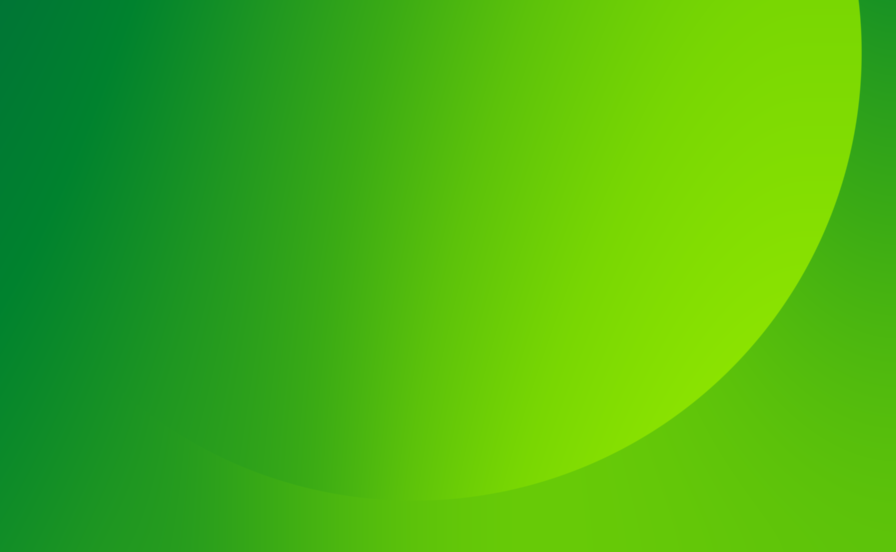
Give the GLSL for this background, as a WebGL 2 fragment shader.

```glsl
#version 300 es
precision highp float;
// A large glowing disc on a soft green backdrop, cut off by the top edge.
// Two smooth scalar fields (disc and backdrop) are blended by a circle
// distance, and the result is looked up in one dark-to-lime colour ramp.

uniform vec2 u_resolution;
out vec4 fragColor;

// Disc, in units of the canvas height
const vec2 DISC_CENTER = vec2(0.749, 0.905);
const float DISC_RADIUS = 0.812;

// Disc shading, in ramp steps
const float DISC_SPAN = 5.05;    // rise from left to right
const float DISC_DROP = 1.3;     // rise from top to bottom
const float SHADE_DEPTH = 0.6;   // darker band towards the lower left
const float SHADE_X = 0.33;
const float SHADE_WIDTH = 0.15;

// Backdrop shading, in ramp steps
const float BACK_BASE = 1.5;
const float BACK_SPAN = 2.9;
const float CORNER_FADE = 0.35;  // darkening along the right side
const float CORNER_DEPTH = 2.25; // extra darkening towards the top

// Range of x over which the rim emerges from the left
const vec2 RIM_FADE = vec2(0.1, 0.3);

const int LAST = 6;
const vec3 RAMP[7] = vec3[7](
  vec3(0.00, 0.44, 0.22),
  vec3(0.00, 0.51, 0.18),
  vec3(0.12, 0.59, 0.13),
  vec3(0.23, 0.67, 0.08),
  vec3(0.36, 0.76, 0.04),
  vec3(0.47, 0.84, 0.01),
  vec3(0.56, 0.90, 0.00));

vec3 rampColor(float t) {
  t = clamp(t, 0.0, float(LAST));
  int i = min(int(t), LAST - 1);
  return mix(RAMP[i], RAMP[i + 1], t - float(i));
}

// Brightness inside the disc; uv.y runs downwards
float discField(vec2 uv) {
  float d = (uv.x - SHADE_X) / SHADE_WIDTH;
  float shade = SHADE_DEPTH * uv.y * uv.y * exp(-d * d);
  return DISC_SPAN * smoothstep(-0.15, 0.9, uv.x) + DISC_DROP * uv.y - shade;
}

// Brightness behind the disc; uv.y runs downwards
float backdropField(vec2 uv) {
  float corner = CORNER_FADE + CORNER_DEPTH * pow(max(1.0 - uv.y, 0.0), 1.5);
  return BACK_BASE + BACK_SPAN * smoothstep(0.0, 0.6, uv.x)
       - corner * smoothstep(0.6, 1.0, uv.x);
}

void main() {
  vec2 uv = gl_FragCoord.xy / u_resolution;
  vec2 p = gl_FragCoord.xy / u_resolution.y;
  float pixel = 1.0 / u_resolution.y;
  uv.y = 1.0 - uv.y;

  // Antialiased disc, whose rim dissolves on the left
  float rim = length(p - DISC_CENTER) - DISC_RADIUS;
  float inside = 1.0 - smoothstep(-pixel, pixel, rim);
  inside = max(inside, 1.0 - smoothstep(RIM_FADE.x, RIM_FADE.y, uv.x));

  vec3 back = rampColor(backdropField(uv));
  vec3 disc = rampColor(discField(uv));
  fragColor = vec4(mix(back, disc, inside), 1.0);
}
```
